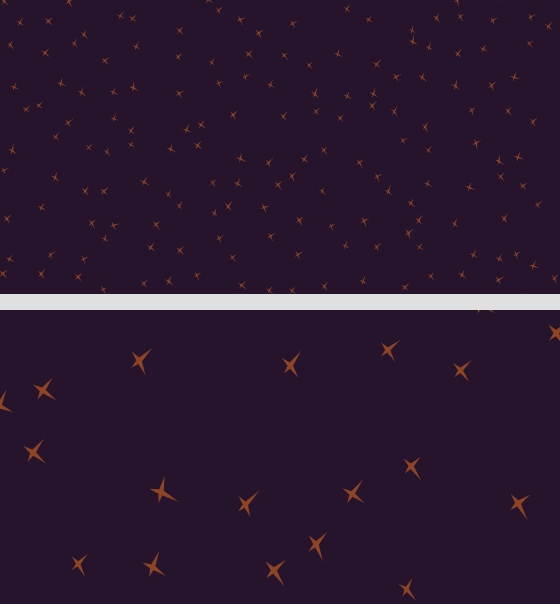
Top: the whole. Bottom: its middle third, enlarged.
Give the GLSL for this pattern, as a Shadertoy shader.

```glsl
const vec3 NIGHT = vec3(0.148, 0.079, 0.174);
const vec3 RUST = vec3(0.56, 0.27, 0.14);
const float ROWS = 9.2;          // grid cells per canvas height
const float JITTER = 0.84;       // scatter inside a cell
const float ARM_LENGTH = 0.0175; // in canvas heights
const float ARM_WIDTH = 0.0027;  // half width at the crossing

float hash(vec2 p) {
    return fract(sin(dot(p, vec2(127.1, 311.7))) * 43758.5453);
}

vec2 hash2(vec2 p) {
    return vec2(hash(p), hash(p + 17.3));
}

vec2 direction(float angle) {
    return vec2(cos(angle), sin(angle));
}

vec2 rotate(vec2 p, float angle) {
    vec2 d = direction(angle);
    return vec2(d.x * p.x + d.y * p.y, d.x * p.y - d.y * p.x);
}

// Distance to an arm that tapers from the origin to a point
float taperedArm(vec2 p, vec2 tip, float halfWidth) {
    float t = clamp(dot(p, tip) / dot(tip, tip), 0.0, 1.0);
    return length(p - tip * t) - halfWidth * (1.0 - t);
}

// Crossed strokes: two long arms open to the right, two short tails
float crossMark(vec2 p, float size, float spread, float balance) {
    float reach = ARM_LENGTH * size;
    float width = ARM_WIDTH * size;
    float d = taperedArm(p, direction(spread) * reach * balance, width);
    d = min(d, taperedArm(p, direction(-spread) * reach * (2.0 - balance), width));
    d = min(d, taperedArm(p, direction(2.45) * reach * 0.68, width));
    return min(d, taperedArm(p, direction(-2.2) * reach * 0.62, width));
}

// Nearest mark among the neighbouring cells of a jittered grid
float scatteredMarks(vec2 p) {
    vec2 home = floor(p * ROWS);
    float nearest = 1.0;
    for (int y = -1; y <= 1; y++) {
        for (int x = -1; x <= 1; x++) {
            vec2 cell = home + vec2(x, y);
            vec2 offset = (hash2(cell) - 0.5) * JITTER;
            vec2 center = (cell + 0.5 + offset) / ROWS;
            float angle = (hash(cell + 41.7) - 0.5) * 0.9;
            float size = mix(0.85, 1.15, hash(cell + 73.1));
            float spread = mix(0.7, 1.05, hash(cell + 29.9));
            float balance = mix(0.85, 1.2, hash(cell + 91.3));
            vec2 q = rotate(p - center, angle);
            nearest = min(nearest, crossMark(q, size, spread, balance));
        }
    }
    return nearest;
}

void mainImage(out vec4 fragColor, in vec2 fragCoord) {
    vec2 p = fragCoord / iResolution.y;
    float edge = 0.7 / iResolution.y;
    float ink = 1.0 - smoothstep(-edge, edge, scatteredMarks(p));
    fragColor = vec4(mix(NIGHT, RUST, ink), 1.0);
}
```
